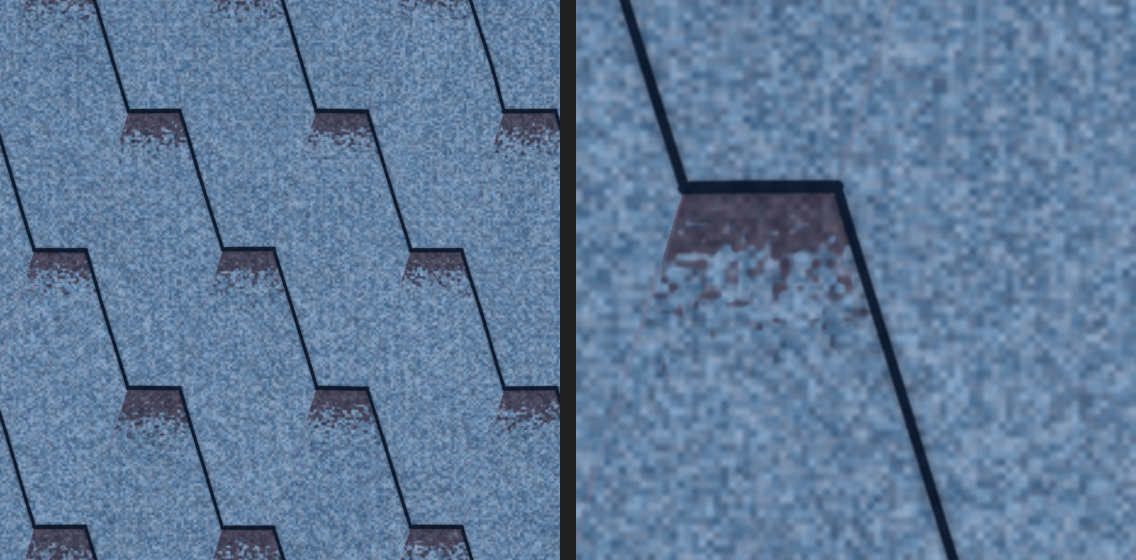
Left: the whole. Right: its middle third, enlarged.
Reproduce this texture procedurally as a Shadertoy shader.

```glsl
// Blue granulated roof shingles: elongated hexagons in half-shifted rows.
// Each strip holds the upper halves of one row and the lower halves of the row above;
// segment distances draw the cut lines, value noise makes the mineral grains.

const float PERIOD = 0.336;      // horizontal spacing of tiles
const float STRIP = 0.2477;      // half the height of a tile
const float TOP_HALF = 0.0456;   // half width of the short top edge
const vec2 ANCHOR = vec2(0.2747, 0.8021);  // middle of one top edge

const vec3 BLUE = vec3(0.395, 0.508, 0.635);
const vec3 BROWN = vec3(0.265, 0.250, 0.325);
const vec3 CUT = vec3(0.045, 0.095, 0.175);
const vec3 PALE_EDGE = vec3(0.47, 0.46, 0.57);

float hash(vec2 p) {
    return fract(sin(dot(p, vec2(127.1, 311.7))) * 43758.5453);
}

float valueNoise(vec2 p) {
    vec2 cell = floor(p);
    vec2 f = fract(p);
    f = f * f * (3.0 - 2.0 * f);
    float low = mix(hash(cell), hash(cell + vec2(1.0, 0.0)), f.x);
    float high = mix(hash(cell + vec2(0.0, 1.0)), hash(cell + vec2(1.0, 1.0)), f.x);
    return mix(low, high, f.y);
}

float segmentDistance(vec2 p, vec2 a, vec2 b) {
    vec2 ab = b - a;
    float along = clamp(dot(p - a, ab) / dot(ab, ab), 0.0, 1.0);
    return length(p - a - ab * along);
}

float stroke(float dist, float halfWidth, float soft) {
    return 1.0 - smoothstep(halfWidth - soft, halfWidth + soft, dist);
}

// Share of brown granules at a depth below the top edge
float brownCover(float depth, float speck) {
    float density = 1.45 * exp(-depth / 0.07);
    return smoothstep(0.0, 0.45, density - speck);
}

void mainImage(out vec4 fragColor, in vec2 fragCoord) {
    vec2 uv = fragCoord / iResolution.y;
    float soft = max(0.8 / iResolution.y, 0.0013);

    // Slightly uneven cutting
    vec2 wobble = vec2(valueNoise(uv * 9.0), valueNoise(uv * 9.0 + 40.0)) - 0.5;
    vec2 p = uv + 0.003 * wobble;

    // Strip and column; each strip is shifted by half a period
    float down = (ANCHOR.y - p.y) / STRIP;
    float row = floor(down);
    float t = down - row;
    float across = (p.x - ANCHOR.x) / PERIOD - 0.5 * row;
    float column = floor(across + 0.5);
    vec2 local = vec2((across - column) * PERIOD, -t * STRIP);

    // Upper half of this row's tile, or lower half of a tile in the row above
    float wideHalf = 0.5 * PERIOD - TOP_HALF;
    bool upper = abs(local.x) < mix(TOP_HALF, wideHalf, t);
    vec2 tile = upper ? vec2(column, row) : vec2(floor(across + 1.0), row - 1.0);
    float depth = (upper ? t : t + 1.0) * STRIP;
    float tone = hash(tile + 17.0) - 0.5;

    // Mineral grains
    float fine = valueNoise(uv * 230.0);
    float coarse = valueNoise(uv * 135.0 + 71.0);
    float patches = valueNoise(uv * 14.0 + 5.0) - 0.5;
    float tint = valueNoise(uv * 190.0 + 133.0) - 0.5;
    float grain = 0.6 * fine + 0.4 * coarse - 0.5;

    vec3 color = BLUE + grain * vec3(0.32, 0.31, 0.30);
    color += tint * vec3(0.06, 0.0, -0.03) + 0.025 * patches + 0.02 * tone;

    // Brown shade at the top of each tile, breaking up into flecks
    float speck = mix(valueNoise(uv * 210.0 + 211.0), coarse, 0.3);
    float cover = brownCover(depth * (1.0 + 0.35 * tone), speck);
    color = mix(color, BROWN + 0.16 * grain + tint * vec3(0.04, 0.0, 0.0), 0.92 * cover);

    // Faint pale left edge
    vec2 topRight = vec2(TOP_HALF, 0.0);
    vec2 lowRight = vec2(wideHalf, -STRIP);
    vec2 mirrored = vec2(-local.x, local.y);
    float paleDist = segmentDistance(mirrored, topRight, lowRight);
    color = mix(color, PALE_EDGE, 0.4 * stroke(paleDist, 0.0013, soft));

    // Dark cuts: right edge, top edge, and the tops of the next row
    float sideDist = segmentDistance(local, topRight, lowRight);
    float topDist = segmentDistance(local, -topRight, topRight);
    vec2 nextLocal = vec2(abs(local.x), local.y);
    float nextDist = segmentDistance(nextLocal, lowRight, vec2(0.5 * PERIOD, -STRIP));
    float ledgeDist = min(topDist, nextDist);
    float shadow = 1.0 - smoothstep(0.0, 0.009, min(sideDist, ledgeDist));
    float cut = max(stroke(sideDist, 0.0029, soft), stroke(ledgeDist, 0.0038, soft));
    color *= 1.0 - 0.3 * shadow;
    color = mix(color, CUT + 0.03 * grain, 0.95 * cut);

    fragColor = vec4(clamp(color, 0.0, 1.0), 1.0);
}
```
